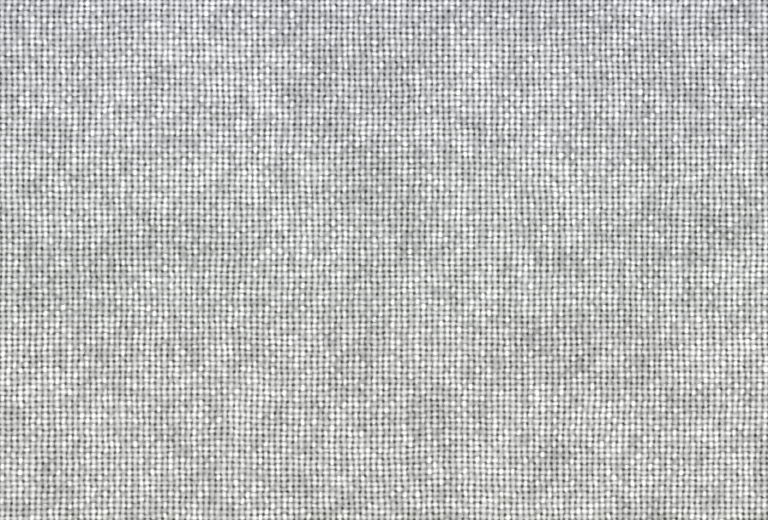
Reproduce this texture procedurally as a WebGL 2 fragment shader.

```glsl
#version 300 es
precision highp float;
// Draws a pale grey plain-weave cloth with dark pinholes between uneven yarns.

uniform vec2 u_resolution;
out vec4 outColor;

const vec2 THREADS = vec2(128.0, 92.0);   // yarns across and down
const vec3 CLOTH_COLOR = vec3(0.770, 0.772, 0.772);
const vec3 HOLE_SHADE = vec3(0.250, 0.250, 0.268);
const float TAU = 6.28318;

// Sine-free hash, 0 to 1
float hash21(vec2 p) {
    vec3 h = fract(vec3(p.xyx) * 0.1031);
    h += dot(h, h.yzx + 33.33);
    return fract((h.x + h.y) * h.z);
}

// Smooth value noise, 0 to 1
float valueNoise(vec2 p) {
    vec2 cell = floor(p);
    vec2 f = fract(p);
    f = f * f * (3.0 - 2.0 * f);
    float low = mix(hash21(cell), hash21(cell + vec2(1.0, 0.0)), f.x);
    float high = mix(hash21(cell + vec2(0.0, 1.0)), hash21(cell + 1.0), f.x);
    return mix(low, high, f.y);
}

// Layered noise, 0 to 1
float cloudNoise(vec2 p) {
    float sum = 0.0;
    float weight = 0.5;
    for (int octave = 0; octave < 4; octave++) {
        sum += weight * valueNoise(p);
        p = p * 2.03 + 17.0;
        weight *= 0.5;
    }
    return sum / 0.9375;
}

// Gentle drift of the yarns away from a perfect grid, in thread units
vec2 yarnDrift(vec2 p, float amount) {
    vec2 slow = vec2(valueNoise(p * 0.08 + 5.0), valueNoise(p * 0.08 + 71.0));
    vec2 quick = vec2(valueNoise(p * 0.7 + 31.0), valueNoise(p * 0.7 + 93.0));
    return amount * (slow - 0.5 + 0.5 * (quick - 0.5));
}

// Soft elliptical spot: 1 at the centre, 0 outside its radius
float softSpot(vec2 offset, vec2 radius) {
    return smoothstep(1.0, 0.1, length(offset / radius));
}

// Rounded crown of the yarn on top, leaning either way
float yarnCrown(vec2 local, vec2 cell, float isWarp) {
    float lean = 0.5 * (hash21(cell + 7.0) - 0.5) + 0.2 * (isWarp - 0.5);
    local.x -= lean * local.y;
    return softSpot(local, mix(vec2(0.72, 0.58), vec2(0.56, 0.84), isWarp));
}

// Dark pinhole at the corner shared by four crossings
float pinhole(vec2 p) {
    vec2 corner = floor(p + 0.5);
    float wear = hash21(corner + 57.0);
    float alternate = mod(corner.x + corner.y, 2.0);
    vec2 offset = p - corner;
    return softSpot(offset, vec2(0.42, 0.5)) * (0.35 + 0.8 * wear + 0.3 * alternate);
}

// Colour of the woven surface at a point in thread units
vec3 weave(vec2 p) {
    vec2 cell = floor(p);
    float isWarp = mod(cell.x + cell.y, 2.0);
    float crown = yarnCrown(fract(p) - 0.5, cell, isWarp);

    // Shallow grooves run between neighbouring yarns, deepest along the warp
    vec2 groove = cos(TAU * p);
    float light = 0.15 * (crown - 0.36) - 0.035 * groove.x - 0.015 * groove.y;

    // Shades of each warp yarn, each crossing and its fibres
    float warpTone = hash21(vec2(cell.x, floor(cell.y / 12.0) + 311.0)) - 0.5;
    float ownTone = hash21(cell + 19.0) - 0.5;
    float fibre = valueNoise(p * mix(vec2(1.3, 2.4), vec2(2.4, 1.3), isWarp) + 41.0) - 0.5;
    light += 0.04 * warpTone + (0.04 + 0.16 * crown) * ownTone + 0.13 * fibre;
    light += 0.05 * (isWarp - 0.5) * crown;

    return CLOTH_COLOR + light - HOLE_SHADE * pinhole(p);
}

void main() {
    vec2 uv = gl_FragCoord.xy / u_resolution;
    vec2 p = uv * THREADS;
    vec3 color = weave(p + yarnDrift(p, 0.45));

    // Blotchy dye over the whole cloth
    color += 0.10 * (cloudNoise(p * 0.1) - 0.5);
    color += 0.07 * (valueNoise(p * 0.4 + 12.0) - 0.5);

    // Cool light from the top, warmer towards the bottom
    color += mix(vec3(0.003, 0.002, -0.008), vec3(-0.008, 0.001, 0.010), uv.y);
    outColor = vec4(clamp(color, 0.0, 1.0), 1.0);
}
```
